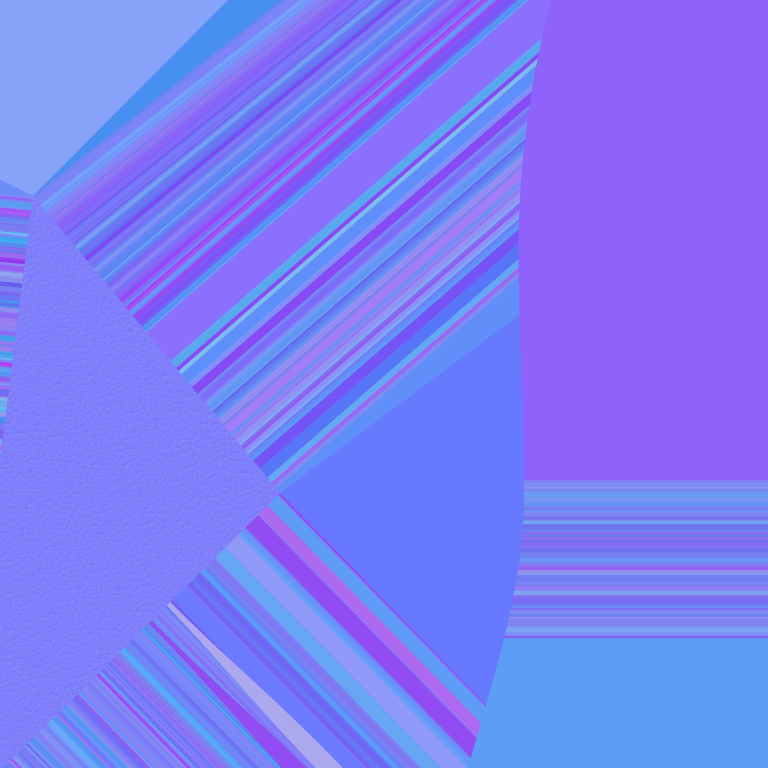
Give the GLSL for this texture map, as a Shadertoy shader.

```glsl
// Tangent-space normal map of faceted panels: flat facets, fans of brushed
// stripes and one grainy triangle. Facets are half-plane masks, stripes are
// hashed 1D cells along a slanted coordinate, grain is cellular noise.

float hash(float n) { return fract(sin(n * 12.9898) * 43758.547); }

vec2 hash2(vec2 c) {
    return fract(sin(vec2(dot(c, vec2(127.1, 311.7)), dot(c, vec2(269.5, 183.3)))) * 43758.5);
}

// Signed distance to the line a-b, positive on the clockwise side
float side(vec2 p, vec2 a, vec2 b) {
    vec2 n = normalize(b - a);
    return n.x * (p.y - a.y) - n.y * (p.x - a.x);
}

float fill(float d, float px) { return clamp(d / px + 0.5, 0.0, 1.0); }

// Colour offset of one stripe: a leans violet or cyan, b pink or deep blue
vec3 tilt(float cell) {
    float a = hash(cell) - 0.5, b = hash(cell + 71.3) - 0.5;
    a *= 0.6 + 2.4 * a * a;
    return vec3(0.2 * a + 0.2 * b, -0.32 * a + 0.08 * b, -0.15 * b * b);
}

// Smoothed stripes of irregular width
vec3 stripes(float t, float freq, float px) {
    float x = t * freq + 0.35 * sin(t * freq * 1.7) + 0.2 * sin(t * freq * 0.73);
    float w = min(px * freq * 1.5, 1.0);
    float cell = floor(x);
    return mix(tilt(cell), tilt(cell + 1.0), clamp((x - cell - 1.0 + w) / w, 0.0, 1.0));
}

vec3 band(vec3 col, float t, float lo, float hi, vec3 tint, float px) {
    return mix(col, tint, fill(t - lo, px) * fill(hi - t, px));
}

// Fan rising to the right, from its top corner (t = 0) to its bottom (t = 1)
vec3 upperFan(vec2 p, vec2 a, vec2 b, float px) {
    float t = 0.5;
    for (int i = 0; i < 3; i++) {
        float slope = mix(0.787, 0.87, smoothstep(0.0, 0.45, t));
        t = (p.y - a.y + slope * (p.x - a.x)) / (b.y - a.y + slope * (b.x - a.x));
    }
    px *= 2.0;
    vec3 violet = vec3(0.53, 0.29, 0.96), cyan = vec3(0.34, 0.66, 0.93);
    vec3 col = mix(vec3(0.50, 0.45, 0.98), vec3(0.48, 0.53, 0.98), smoothstep(0.4, 0.65, t));
    col += 0.75 * stripes(t, 48.0, px) + 0.65 * stripes(t + 3.0, 125.0, px);
    col = band(col, t, 0.46, 0.555, vec3(0.54, 0.44, 0.99), px);
    col = band(col, t, 0.56, 0.579, cyan, px);
    col = band(col, t, 0.579, 0.589, violet, px);
    col = band(col, t, 0.589, 0.600, vec3(0.49, 0.74, 0.93), px);
    col = band(col, t, 0.600, 0.630, vec3(0.37, 0.56, 0.98), px);
    col = band(col, t, 0.643, 0.666, violet, px);
    col = band(col, t, 0.775, 0.798, vec3(0.63, 0.49, 0.98), px);
    col = band(col, t, 0.890, 0.918, vec3(0.46, 0.33, 0.97), px);
    col = band(col, t, 0.918, 0.948, vec3(0.34, 0.46, 0.97), px);
    col = band(col, t, 0.948, 0.964, vec3(0.39, 0.66, 0.95), px);
    return band(col, t, 0.985, 2.0, vec3(0.38, 0.56, 0.98), px);
}

// Fan falling to the right, broad near the centre and fine at the corner
vec3 lowerFan(vec2 p, float px) {
    float t = (p.y - 1.02 * p.x - 0.27) / 0.726;
    float u = t * (0.4 + 0.9 * t);
    px *= 2.0;
    vec3 violet = vec3(0.57, 0.30, 0.95), azure = vec3(0.37, 0.61, 0.97);
    vec3 col = vec3(0.46, 0.51, 0.98);
    col += 0.7 * stripes(u + 5.0, 55.0, px) + 0.5 * stripes(u + 9.0, 150.0, px);
    col = band(col, t, 0.0, 0.006, violet, px);
    col = band(col, t, 0.010, 0.045, azure, px);
    col = band(col, t, 0.045, 0.076, vec3(0.68, 0.41, 0.94), px);
    col = band(col, t, 0.080, 0.125, violet, px);
    col = band(col, t, 0.150, 0.198, vec3(0.56, 0.60, 0.97), px);
    col = band(col, t, 0.198, 0.235, vec3(0.40, 0.65, 0.95), px);
    col = band(col, t, 0.340, 0.390, vec3(0.42, 0.48, 1.0), px);
    float spread = 0.02 * smoothstep(0.2, 0.43, p.x);
    col = band(col, t, 0.398 - spread, 0.409 + spread, vec3(0.67, 0.66, 0.93), px);
    return band(col, t, 0.463 - spread, 0.474 + spread, violet, px);
}

// Cellular grain: the offset to the nearest seed tilts the normal
vec3 grain(vec2 p) {
    vec2 g = p * 190.0, nearest = vec2(2.0);
    for (int j = -1; j <= 1; j++)
    for (int i = -1; i <= 1; i++) {
        vec2 cell = floor(g) + vec2(i, j);
        vec2 d = cell + hash2(cell) - g;
        if (dot(d, d) < dot(nearest, nearest)) nearest = d;
    }
    return vec3(0.50, 0.50, 0.985) + vec3(0.055 * nearest, 0.0);
}

void mainImage(out vec4 fragColor, in vec2 fragCoord) {
    vec2 p = fragCoord / iResolution.xy;
    p.y = 1.0 - p.y; // measure downward from the top
    float px = 1.0 / iResolution.y;
    vec2 apex = vec2(0.043, 0.255), hub = vec2(0.365, 0.642);

    // Central facet with the two fans
    vec3 col = vec3(0.40, 0.475, 1.0);
    col = mix(col, lowerFan(p, px), fill(side(p, hub, vec2(0.630, 0.915)), px));
    col = mix(col, upperFan(p, apex, hub, px), fill(-side(p, hub, vec2(0.676, 0.410)), px));

    // Upper left facets
    col = mix(col, vec3(0.28, 0.56, 0.94), fill(-side(p, apex, vec2(0.367, 0.0)), px));
    col = mix(col, vec3(0.53, 0.64, 0.975), fill(-side(p, apex, vec2(0.297, 0.0)), px));

    // Grainy triangle and the striped sliver on its left
    float leftEdge = side(p, vec2(0.0, 0.60), apex);
    float tri = min(leftEdge, min(side(p, apex, hub), side(p, hub, vec2(0.004, 1.0))));
    col = mix(col, grain(p), fill(tri, px));
    float s = p.y - 0.1 * p.x;
    vec3 sliver = vec3(0.48, 0.50, 0.97) + stripes(s, 110.0, px) + 0.7 * stripes(s + 2.0, 210.0, px);
    sliver = mix(vec3(0.41, 0.56, 0.97), sliver, fill(side(p, vec2(0.0, 0.253), apex), px));
    col = mix(col, sliver, fill(min(-leftEdge, side(p, vec2(0.0, 0.234), apex)), px));

    // Right panel behind a curved edge
    float top = max(1.0 - p.y / 0.33, 0.0), low = max(p.y - 0.64, 0.0);
    float edge = 0.675 + 0.0425 * top * top + 0.0075 * smoothstep(0.33, 0.62, p.y)
               - 0.8 * low * low / (1.0 + 3.2 * low * low);
    vec3 brushed = vec3(0.49, 0.52, 0.965) + 0.6 * stripes(p.y, 130.0, px) + 0.5 * stripes(p.y + 4.0, 260.0, px);
    vec3 panel = mix(vec3(0.56, 0.39, 0.985), brushed, fill(p.y - 0.625, px));
    panel = mix(panel, vec3(0.50, 0.36, 0.94), fill(p.y - 0.828, px));
    panel = mix(panel, vec3(0.36, 0.62, 0.96), fill(p.y - 0.831, px));
    col = mix(col, panel, fill(p.x - edge, px));

    fragColor = vec4(clamp(col, 0.0, 1.0), 1.0);
}
```
